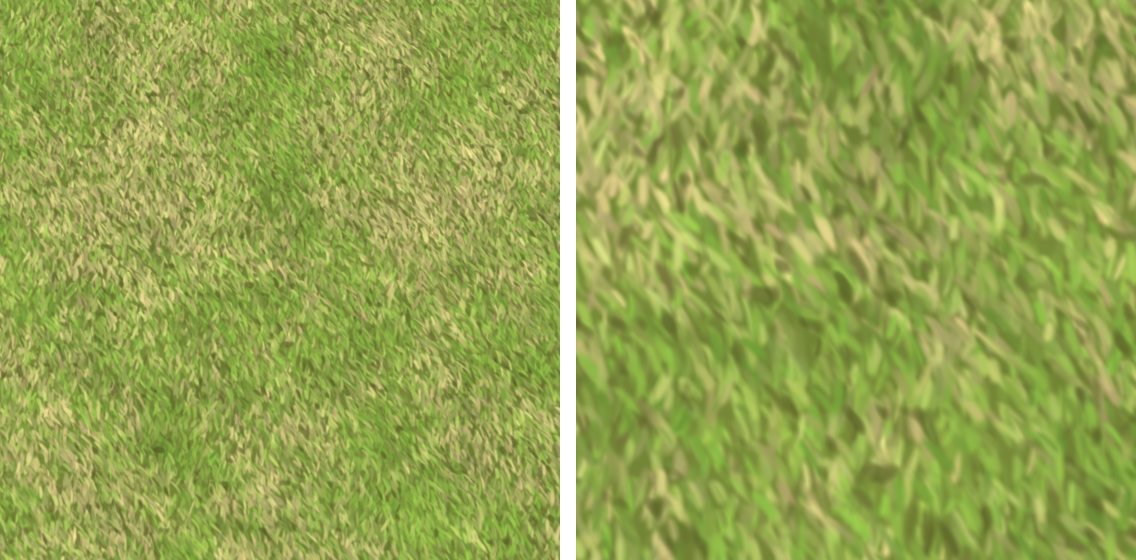
Left, the full canvas; right, a detail of the centre.
Write a Shadertoy shader that draws this texture.

```glsl
const vec3 SOIL = vec3(0.40, 0.42, 0.18);
const vec3 GREEN = vec3(0.505, 0.645, 0.245);
const vec3 STRAW = vec3(0.765, 0.720, 0.475);
const vec3 SHADOW = vec3(0.32, 0.34, 0.13);
const vec2 CELL = vec2(0.018, 0.024);
const int LAYERS = 7;

vec3 hash3(vec2 p, float seed) {
    vec3 q = fract(vec3(p.xyx + seed * 17.3) * vec3(0.1031, 0.1030, 0.0973));
    q += dot(q, q.yxz + 33.33);
    return fract((q.xxy + q.yzz) * q.zyx);
}

float gradientDot(vec2 corner, vec2 offset) {
    float angle = 6.2832 * hash3(corner, 3.0).x;
    return dot(vec2(cos(angle), sin(angle)), offset);
}

float gradientNoise(vec2 p) {
    vec2 i = floor(p), f = fract(p);
    vec2 u = f * f * f * (f * (f * 6.0 - 15.0) + 10.0);
    vec2 e = vec2(0.0, 1.0);
    float low = mix(gradientDot(i, f), gradientDot(i + e.yx, f - e.yx), u.x);
    float high = mix(gradientDot(i + e, f - e), gradientDot(i + 1.0, f - 1.0), u.x);
    return mix(low, high, u.y);
}

// Dry share of the turf, in bands falling from upper left to lower right
float dryness(vec2 p) {
    vec2 band = vec2(p.x - p.y, p.x + p.y) * 0.707;
    float broad = gradientNoise(band * vec2(2.6, 5.0) + 7.3);
    float medium = gradientNoise(band * vec2(8.0, 12.0) + 21.7);
    float fine = gradientNoise(p * 24.0 + 4.1);
    return 0.48 + 0.65 * broad + 0.50 * medium + 0.42 * fine;
}

// Coverage of a tapered, slightly bent blade centred on the origin
float bladeMask(vec2 p, float angle, float halfLength, float halfWidth, float soft) {
    float c = cos(angle), s = sin(angle);
    vec2 q = vec2(c * p.x + s * p.y, c * p.y - s * p.x);
    float along = q.y / halfLength;
    q.x += 0.0015 * (along * along - 0.4);
    float width = halfWidth * (1.0 - 0.5 * along * along);
    float side = 1.0 - smoothstep(width - soft, width + soft, abs(q.x));
    return side * (1.0 - smoothstep(0.4, 1.0, abs(along)));
}

vec3 bladeColor(float dry, vec3 rnd) {
    float straw = smoothstep(0.05, 0.95, dry + 0.85 * (rnd.x - 0.5));
    vec3 color = mix(GREEN, STRAW, straw) * mix(0.82, 1.20, rnd.y);
    color += vec3(0.04, -0.015, 0.02) * (rnd.z - 0.5) * 2.0;
    return mix(color, SHADOW, 0.7 * step(0.92, rnd.z));
}

vec3 addBlades(vec3 color, vec2 p, float layer, float dry, float lean, float soft) {
    vec2 q = p + layer * vec2(0.3713, 0.1937);
    vec2 home = floor(q / CELL);
    for (int j = -1; j <= 1; j++) {
        for (int i = -1; i <= 1; i++) {
            vec2 id = home + vec2(i, j);
            vec3 place = hash3(id, layer + 1.0);
            vec3 tint = hash3(id, layer + 31.0);
            vec3 form = hash3(id, layer + 61.0);
            float angle = clamp(lean + 1.3 * (place.z - 0.5), -0.85, 0.85);
            float halfLength = mix(0.010, 0.020, form.x);
            float halfWidth = mix(0.0018, 0.0036, form.y);
            vec2 offset = q - (id + place.xy) * CELL;
            float mask = bladeMask(offset, angle, halfLength, halfWidth, soft);
            color = mix(color, bladeColor(dry, tint), mix(0.55, 0.95, form.z) * mask);
        }
    }
    return color;
}

void mainImage(out vec4 fragColor, in vec2 fragCoord) {
    vec2 uv = fragCoord / iResolution.y;
    float soft = max(0.0028, 0.7 / iResolution.y);

    // Blades shrink gently toward the far edge
    vec2 ground = vec2(uv.x * (1.0 + 0.22 * uv.y), uv.y * (0.92 + 0.24 * uv.y));
    float dry = dryness(uv);
    float lean = 0.18 + 0.7 * gradientNoise(uv * 7.0 + 13.0);

    // Overlapping layers of translucent grass
    vec3 color = mix(SOIL, GREEN, 0.4);
    for (int k = 0; k < LAYERS; k++) {
        color = addBlades(color, ground, float(k), dry, lean, soft);
    }

    // Small dark gaps in loose clusters, and soft changes of light
    vec2 slanted = vec2(ground.x + 0.3 * ground.y, ground.y);
    float gap = gradientNoise(slanted * vec2(72.0, 50.0));
    float cluster = gradientNoise(uv * 13.0 + 40.0);
    color = mix(color, SHADOW, 0.65 * smoothstep(0.24, 0.62, gap + 0.35 * cluster));
    color *= 1.03 + 0.12 * gradientNoise(uv * 9.0 + 60.0);

    fragColor = vec4(clamp(color, 0.0, 1.0), 1.0);
}
```
